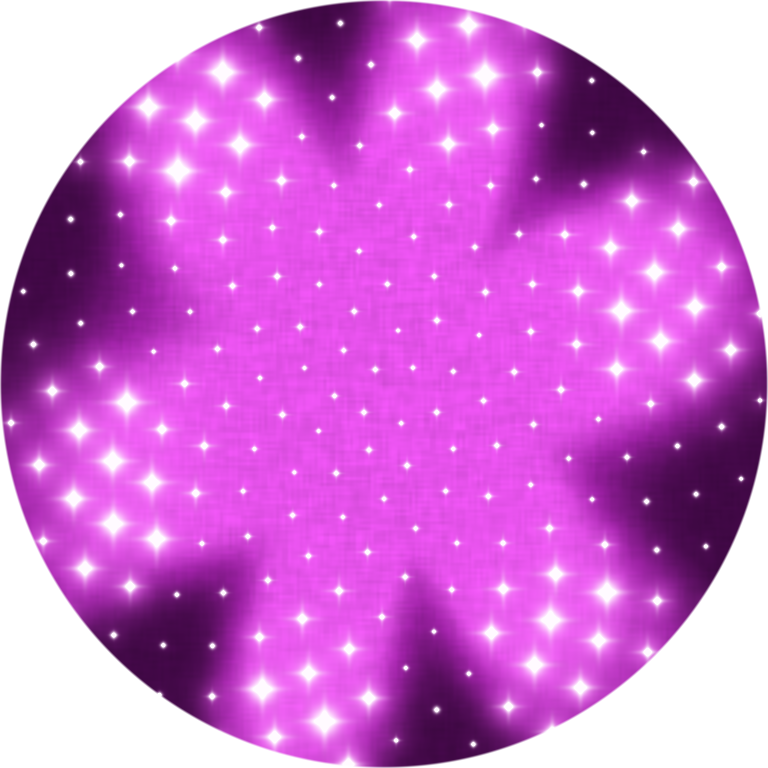
Write a three.js fragment shader that draws this background.

```glsl
// Draws a magenta disc with a golden-angle spiral of glowing stars in six bright lobes.
varying vec2 vUv;

float hash(vec2 p) {
  return fract(sin(dot(p, vec2(127.1, 311.7))) * 43758.5453);
}

float noise(vec2 p) {
  vec2 i = floor(p);
  vec2 f = fract(p);
  f = f * f * (3.0 - 2.0 * f);
  return mix(mix(hash(i), hash(i + vec2(1.0, 0.0)), f.x),
             mix(hash(i + vec2(0.0, 1.0)), hash(i + 1.0), f.x), f.y);
}

// Uneven six-fold wave: 1 along a lobe, -1 in the gap between two lobes.
float lobeWave(vec2 p) {
  float angle = atan(p.y, p.x + 1e-5);
  float wave = cos(6.0 * (angle - 0.24 - 0.15 * cos(2.0 * angle - 1.43)));
  return wave + 0.3 * (1.0 - wave * wave);
}

// Brightness of the stars, strongest towards the outer part of each lobe.
float starPower(vec2 p) {
  float ring = (length(p) - 0.36 - 0.15 * abs(p.y)) / 0.115;
  return smoothstep(-0.6, 0.9, lobeWave(p)) * exp(-ring * ring);
}

// Cloth-like backdrop that darkens in the gaps and at the rim.
vec3 backdrop(vec2 p) {
  float reach = length(p) - 0.095 * lobeWave(p) + 0.03 - 0.12 * abs(p.y);
  reach += 0.07 * (noise(p * 7.0 + 4.0) - 0.5);
  float shade = smoothstep(0.27, 0.57, reach);
  vec3 color = mix(vec3(0.90, 0.32, 0.92), vec3(0.60, 0.12, 0.63), smoothstep(0.0, 0.55, shade));
  color = mix(color, vec3(0.25, 0.03, 0.27), smoothstep(0.4, 1.0, shade));
  float weave = noise(p * vec2(40.0, 260.0)) + noise(p * vec2(260.0, 40.0)) - 1.0;
  return color * (1.0 + 0.06 * weave + 0.06 * (noise(p * 90.0) - 0.5));
}

void main() {
  vec2 p = vUv - 0.5;
  float glow = 0.0;
  float fringe = 0.0;
  float core = 0.0;

  // Stars on a sunflower spiral, bent downwards at both sides and stretched at the top.
  for (int i = 1; i <= 215; i++) {
    float n = float(i);
    float angle = 0.123 - 2.39996 * n;
    vec2 star = 0.0248 * pow(n, 0.5676) * vec2(cos(angle), sin(angle));
    star.y += 0.08 * star.y * max(star.y, 0.0) - 0.12 * star.x * star.x;
    star += vec2(-0.010, -0.018);

    float vary = hash(vec2(n, 3.0));
    float power = starPower(star) * (0.8 + 0.3 * vary);
    vec2 q = p - star;
    float d2 = dot(q, q);
    float size = 0.0028 + 0.0014 * vary + 0.0105 * power * power;

    // White centre with a faint horizontal and vertical ray.
    core += 1.25 * exp(-d2 / (size * size));
    float inner = 1.0 - smoothstep(0.30, 0.40, length(star));
    float ray = 0.004 + 0.006 * vary * inner + 0.022 * power;
    float thin = 0.0016 + 0.0026 * power;
    vec2 along = q * q / (ray * ray);
    vec2 across = q * q / (thin * thin);
    core += (0.3 + 0.3 * power) * (exp(-along.x - across.y) + exp(-along.y - across.x));

    // Wide soft light, and a tight pink fringe around the centre.
    glow += power * (0.38 * exp(-d2 / 0.0016) + 0.75 * exp(-d2 / 0.0004));
    fringe += (0.2 + 0.6 * power) * exp(-sqrt(d2) / (0.005 + 0.008 * power));
  }

  vec3 color = backdrop(p);
  color = mix(color, vec3(0.95, 0.33, 0.97), 1.0 - exp(-fringe - 0.9 * glow));
  color = mix(color, vec3(1.0, 0.76, 1.0), 1.0 - exp(-0.8 * glow * glow));
  color = mix(color, vec3(1.0, 0.98, 1.0), clamp(core, 0.0, 1.0));

  // White surround.
  color = mix(color, vec3(1.0), smoothstep(0.497, 0.501, length(p)));
  gl_FragColor = vec4(color, 1.0);
}
```
